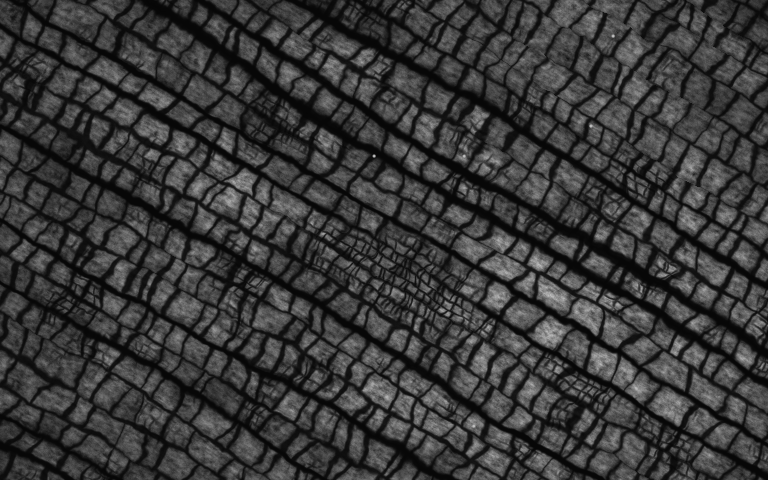
Reproduce this texture procedurally as a Shadertoy shader.

```glsl
vec2 hash2(vec2 p) {
    p = vec2(dot(p, vec2(127.1, 311.7)), dot(p, vec2(269.5, 183.3)));
    return fract(sin(p) * 43758.545);
}

float gradientNoise(vec2 p) {
    vec2 i = floor(p), f = fract(p);
    vec2 s = f * f * f * (f * (f * 6.0 - 15.0) + 10.0);
    float a = dot(hash2(i) * 2.0 - 1.0, f);
    float b = dot(hash2(i + vec2(1, 0)) * 2.0 - 1.0, f - vec2(1, 0));
    float c = dot(hash2(i + vec2(0, 1)) * 2.0 - 1.0, f - vec2(0, 1));
    float d = dot(hash2(i + 1.0) * 2.0 - 1.0, f - 1.0);
    return mix(mix(a, b, s.x), mix(c, d, s.x), s.y);
}

float fbm(vec2 p) {
    float sum = 0.0, amp = 1.0;
    for (int i = 0; i < 4; i++) {
        sum += amp * gradientNoise(p);
        p = p * 2.03 + 17.3;
        amp *= 0.6;
    }
    return sum;
}

vec2 noise2(vec2 p) {
    return vec2(gradientNoise(p), gradientNoise(p + 41.7));
}

// Charred blocks in rows: distance to cross crack, to row crack, random tone
vec3 charBlocks(vec2 q) {
    float row = floor(q.y);
    vec2 rowHash = hash2(vec2(row, 7.0));
    float stretch = mix(0.7, 1.35, rowHash.x);
    float x = q.x * stretch + rowHash.y * 20.0;
    float nearest = 9.0, block = 0.0;
    for (int i = -1; i <= 1; i++) {
        float column = floor(x + 0.5) + float(i);
        vec2 h = hash2(vec2(column, row));
        float offset = x - column - 0.65 * (h.x - 0.5) - 0.6 * (h.y - 0.5) * (fract(q.y) - 0.5);
        nearest = min(nearest, abs(offset));
        if (offset > 0.0) block = column;
    }
    float rowDistance = 0.5 - abs(fract(q.y) - 0.5);
    return vec3(nearest / stretch, rowDistance, hash2(vec2(block, row + 50.0)).y);
}

void mainImage(out vec4 fragColor, in vec2 fragCoord) {
    vec2 p = fragCoord / iResolution.y;
    float pixel = 1.0 / iResolution.y;

    // Wood axes: x along the grain, y across it
    mat2 turn = mat2(0.857, 0.515, -0.515, 0.857);
    vec2 wood = turn * p;
    vec2 grain = wood;
    grain.y += 0.04 * gradientNoise(wood * vec2(1.3, 5.0)) + 0.013 * gradientNoise(wood * vec2(4.0, 20.0));
    grain += vec2(0.022, 0.012) * noise2(wood * 13.0);
    grain += vec2(0.009, 0.006) * noise2(wood * 37.0 + 9.0);
    grain += 0.003 * noise2(wood * 95.0 + 23.0);

    // Areas with a fine net, and a calmer area with few row cracks
    vec2 patchOffset = (wood - turn * vec2(0.83, 0.43)) / vec2(0.24, 0.075);
    float finePatch = 1.0 - smoothstep(0.6, 1.3, length(patchOffset) + 0.6 * fbm(wood * 9.0));
    float calm = exp(-9.0 * dot(p - vec2(1.35, 0.9), p - vec2(1.35, 0.9)));

    // Cross cracks and row cracks, fading in and out
    vec2 q = grain * vec2(19.0, 17.0);
    vec3 block = charBlocks(q);
    float crossDistance = block.x / 19.0;
    float rowDistance = block.y / 17.0;
    float line = floor(q.y + 0.5);
    float lineHash = hash2(vec2(line, 3.0)).x;
    float crossWidth = 0.0012 + 0.006 * gradientNoise(wood * 9.0 + 3.0) - 0.003 * finePatch;
    float rowWidth = 0.0005 + 0.008 * gradientNoise(vec2(wood.x * 7.0, line * 3.7)) - 0.003 * finePatch - 0.003 * calm;
    float cracks = smoothstep(crossWidth, crossWidth + 0.004 + pixel, crossDistance);
    cracks *= smoothstep(rowWidth, rowWidth + 0.004 + pixel, rowDistance);
    float bulge = smoothstep(0.0, 0.016, min(crossDistance, rowDistance));

    // Hairline cracks
    vec3 hair = charBlocks(grain * vec2(52.0, 46.0) + 31.0);
    float hairDistance = min(hair.x / 52.0, hair.y / 46.0);
    float hairCrack = 1.0 - smoothstep(0.0, 0.003 + pixel, hairDistance);
    float hairAmount = max(0.85 * finePatch, 0.75 * smoothstep(-0.05, 0.45, fbm(wood * 7.0 + 20.0)));

    // A few rows open into long splits
    float strength = smoothstep(0.5, 1.0, lineHash) * (1.0 - finePatch);
    float splitWidth = strength * (0.0055 + 0.011 * gradientNoise(vec2(wood.x * 4.0, line * 5.3)));
    float split = mix(1.0, smoothstep(splitWidth, splitWidth + 0.005 + pixel, rowDistance), min(strength * 3.0, 1.0));
    float splitShade = mix(1.0, smoothstep(-0.012, 0.026, rowDistance), strength);

    // Ashen light and dark areas, fibres and grit
    float areas = fbm(wood * vec2(2.0, 4.5) + 5.0);
    float glow = exp(-7.0 * dot(p - vec2(1.35, 0.2), p - vec2(1.35, 0.2)));
    float fibre = gradientNoise(grain * vec2(20.0, 140.0));
    float grit = fbm(wood * vec2(65.0, 95.0));
    float blotch = fbm(wood * 20.0 + 60.0);
    float shade = 0.305 + 0.16 * areas + 0.12 * glow + 0.08 * (block.z - 0.5);
    shade *= 1.0 + 0.4 * fibre + 0.65 * grit + 0.5 * blotch;
    shade *= mix(0.75, 1.06, bulge) * splitShade;

    // Carve the cracks and dim the corners
    shade *= mix(0.16, 1.0, cracks) * mix(0.1, 1.0, split);
    shade *= 1.0 - hairAmount * hairCrack;
    vec2 edge = p / vec2(iResolution.x / iResolution.y, 1.0) - 0.5;
    shade *= 1.08 - 0.6 * dot(edge, edge);

    // Rare flecks of pale ash
    vec2 fleck = hash2(floor(p * 16.0) + 90.0);
    float fleckDistance = length(fract(p * 16.0) - 0.2 - 0.6 * fleck.yx) / 16.0;
    float ash = step(0.985, fleck.x) * (1.0 - smoothstep(0.001, 0.003 + pixel, fleckDistance));
    shade = mix(max(shade, 0.0) + 0.025, 0.75, ash);

    fragColor = vec4(vec3(shade), 1.0);
}
```
